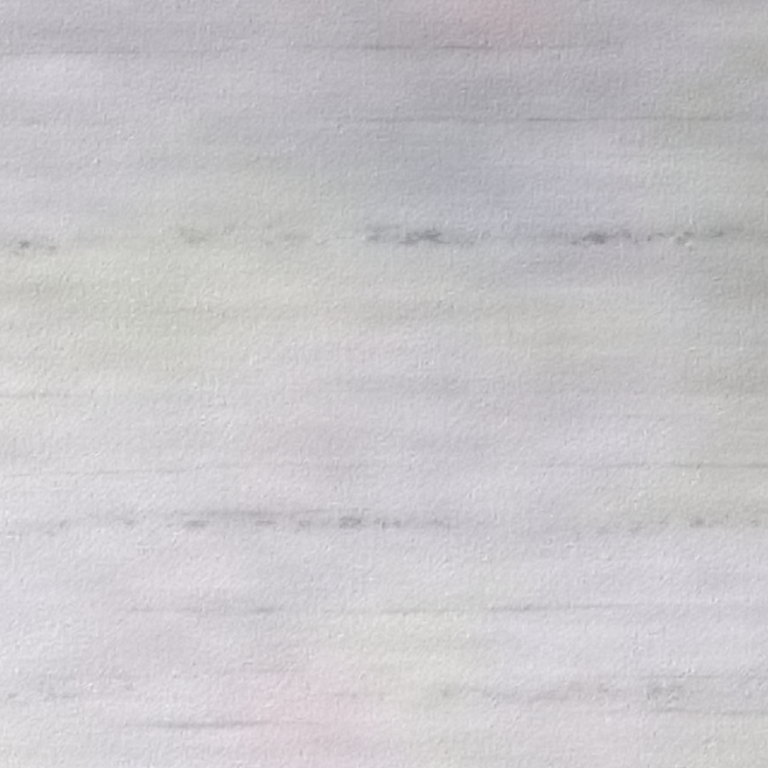
A Shadertoy shader for this texture:

```glsl
// Pale grey-lilac marble with soft horizontal veins, dark flecks and fine grain.

const vec3 LILAC_GREY = vec3(0.002, -0.006, 0.016);
const vec3 ROSE = vec3(0.028, -0.010, -0.006);
const vec3 SAGE = vec3(0.000, 0.005, -0.024);
const vec3 ICE_BLUE = vec3(-0.018, 0.002, 0.016);
const int VEIN_COUNT = 11;

float hash(vec2 p) {
    return fract(sin(dot(p, vec2(127.1, 311.7))) * 43758.5453);
}

float noise(vec2 p) {
    vec2 cell = floor(p);
    vec2 f = fract(p);
    f = f * f * (3.0 - 2.0 * f);
    float low = mix(hash(cell), hash(cell + vec2(1.0, 0.0)), f.x);
    float high = mix(hash(cell + vec2(0.0, 1.0)), hash(cell + vec2(1.0)), f.x);
    return mix(low, high, f.y);
}

float fbm(vec2 p) {
    float sum = 0.0;
    float weight = 0.5;
    for (int i = 0; i < 4; i++) {
        sum += weight * noise(p);
        p = p * 2.03 + vec2(17.3, 9.1);
        weight *= 0.5;
    }
    return sum / 0.9375;
}

float blob(vec2 uv, vec2 center, vec2 radius) {
    vec2 d = (uv - center) / radius;
    return exp(-dot(d, d));
}

// Broad light falloff, then thin cloudy streaks along x.
float stoneTone(vec2 uv) {
    float tone = mix(0.842, 0.748, smoothstep(-0.05, 0.90, uv.y));
    tone += 0.045 * (0.5 - uv.x);
    tone -= 0.030 * blob(uv, vec2(0.68, 0.85), vec2(0.28, 0.22));
    tone -= 0.035 * blob(uv, vec2(1.02, 0.60), vec2(0.12, 0.30));
    tone += 0.028 * blob(uv, vec2(0.15, 0.45), vec2(0.30, 0.20));
    tone += 0.060 * (fbm(uv * vec2(2.5, 5.0) + 63.0) - 0.5);
    tone += 0.075 * (fbm(uv * vec2(2.5, 17.0) + 3.7) - 0.5);
    tone += 0.050 * (fbm(uv * vec2(4.0, 50.0) + 21.0) - 0.5);
    tone += 0.060 * (fbm(uv * vec2(14.0, 24.0) + 40.0) - 0.5);
    return tone;
}

// One wavering vein: a thin worn core, shaded mostly on its upper side.
float vein(vec2 uv, float height, float seed) {
    float bend = 0.022 * (noise(vec2(uv.x * 2.2, seed)) - 0.5);
    bend += 0.010 * (fbm(vec2(uv.x * 14.0, seed + 5.0)) - 0.5);
    float d = uv.y - height - bend;
    float width = mix(0.0018, 0.0050, noise(vec2(uv.x * 7.0, seed + 9.0)));
    float presence = smoothstep(0.25, 0.85, noise(vec2(uv.x * 3.2, seed + 13.0)));
    float worn = smoothstep(0.25, 0.80, fbm(uv * vec2(30.0, 80.0) + seed));
    float core = exp(-d * d / (width * width));
    float reach = d > 0.0 ? 0.020 : 0.007;
    float shade = exp(-d * d / (reach * reach));
    return presence * (0.060 * core * (0.2 + 0.8 * worn) + 0.022 * shade * (0.4 + 0.6 * worn));
}

// A smudged row of small, uneven dark flecks.
float fleckRow(vec2 uv, float height, float seed) {
    float drift = 0.016 * (noise(vec2(uv.x * 4.0, seed)) - 0.5);
    float d = (uv.y - height - drift) / 0.012;
    float flecks = smoothstep(0.48, 0.88, fbm(uv * vec2(60.0, 85.0) + seed));
    float smudge = smoothstep(0.20, 0.80, noise(uv * vec2(26.0, 45.0) + seed));
    float presence = smoothstep(0.05, 0.65, noise(vec2(uv.x * 6.0, seed + 3.0)));
    return exp(-d * d) * presence * (0.17 * flecks + 0.050 * smudge);
}

float darkMarks(vec2 uv) {
    float marks = 0.0;
    for (int i = 0; i < VEIN_COUNT; i++) {
        float seed = float(i) * 7.31 + 2.0;
        float jitter = 0.6 * (hash(vec2(seed, 4.0)) - 0.5);
        float height = (float(i) + 0.5 + jitter) / float(VEIN_COUNT);
        marks += vein(uv, height, seed);
    }
    marks += fleckRow(uv, 0.685, 31.0);
    marks += 0.7 * fleckRow(uv, 0.320, 57.0);
    marks += 0.5 * fleckRow(uv, 0.100, 83.0);
    return marks;
}

// Fine speckle in patches, with sparse pits lit from the upper left.
float grain(vec2 uv) {
    vec2 warp = vec2(noise(uv * 70.0), noise(uv * 70.0 + 8.0));
    vec2 p = uv * vec2(250.0, 215.0) + 1.2 * warp;
    float relief = noise(p) - noise(p + vec2(-0.7, 0.6));
    float patches = mix(0.55, 1.0, noise(uv * 18.0 + 5.0));
    float pits = smoothstep(0.72, 0.95, noise(uv * 110.0 + 70.0));
    return patches * relief * (0.050 + 0.085 * pits)
        + 0.030 * (noise(uv * 320.0 + 11.0) - 0.5);
}

// Faint drifting stains over the lilac base.
vec3 tint(vec2 uv) {
    vec3 color = LILAC_GREY;
    color += SAGE * smoothstep(0.42, 0.72, fbm(uv * vec2(3.0, 5.0) + 12.0));
    color += ROSE * 0.25 * smoothstep(0.50, 0.78, fbm(uv * 5.0 + 33.0));
    color += ROSE * blob(uv, vec2(0.40, 0.06), vec2(0.12, 0.09));
    color += ROSE * 0.8 * blob(uv, vec2(0.66, 0.98), vec2(0.08, 0.04));
    color += SAGE * 0.6 * blob(uv, vec2(0.12, 0.55), vec2(0.30, 0.20));
    color += ICE_BLUE * 0.6 * blob(uv, vec2(0.65, 0.74), vec2(0.35, 0.12));
    return color;
}

void mainImage(out vec4 fragColor, in vec2 fragCoord) {
    vec2 uv = fragCoord / iResolution.xy;
    float tone = stoneTone(uv) - darkMarks(uv) + grain(uv);
    fragColor = vec4(clamp(vec3(tone) + tint(uv), 0.0, 1.0), 1.0);
}
```
